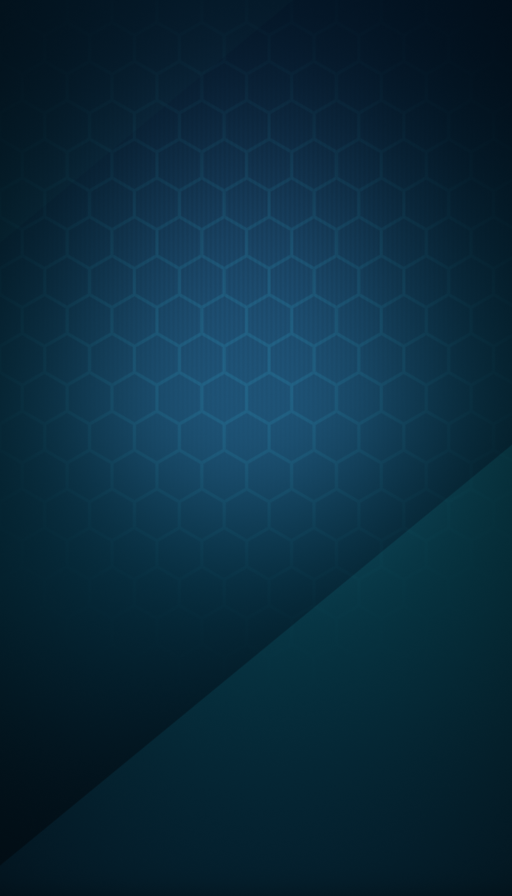
Write a Shadertoy shader that draws this background.

```glsl
const vec3 TOP_COLOR = vec3(0.008, 0.075, 0.135);
const vec3 MIDDLE_COLOR = vec3(0.020, 0.175, 0.240);
const vec3 BOTTOM_COLOR = vec3(0.015, 0.105, 0.165);
const vec3 GLOW_COLOR = vec3(0.100, 0.155, 0.230);
const vec3 LINE_COLOR = vec3(0.015, 0.075, 0.075);
const vec3 BAND_COLOR = vec3(0.006, 0.048, 0.038);

float hash(vec2 p) {
    vec3 q = fract(vec3(p.xyx) * 0.1031);
    q += dot(q, q.yzx + 33.33);
    return fract((q.x + q.y) * q.z);
}

// Soft bell with separate reach to the sides, above and below
float softGlow(vec2 p, vec2 center, vec3 reach) {
    vec2 d = p - center;
    float reachY = d.y > 0.0 ? reach.y : reach.z;
    return exp(-pow(length(d / vec2(reach.x, reachY)), 2.5));
}

// Distance to the nearest wall of a pointy-top hexagon grid, cell width one
float hexWall(vec2 p) {
    vec2 period = vec2(1.0, sqrt(3.0));
    vec2 a = mod(p + 0.5 * period, period) - 0.5 * period;
    vec2 b = mod(p, period) - 0.5 * period;
    vec2 q = abs(dot(a, a) < dot(b, b) ? a : b);
    return 0.5 - max(q.x, dot(q, 0.5 * period));
}

// Signed distance to a sloped line, positive above it
float aboveLine(vec2 p, float height, float slope) {
    return (p.y - height - slope * p.x) / sqrt(1.0 + slope * slope);
}

vec3 ambient(vec2 uv) {
    vec3 c = mix(BOTTOM_COLOR, MIDDLE_COLOR, smoothstep(0.0, 0.42, uv.y));
    c = mix(c, TOP_COLOR, smoothstep(0.50, 1.0, uv.y));
    float side = abs(uv.x - 0.5) * 2.0;
    return c * (1.0 - 0.24 * side * side);
}

void mainImage(out vec4 fragColor, in vec2 fragCoord) {
    vec2 uv = fragCoord / iResolution.xy;
    vec2 p = fragCoord / iResolution.y;
    float pixel = 1.0 / iResolution.y;

    // Backdrop and central light
    vec3 color = ambient(uv);
    color += GLOW_COLOR * softGlow(p, vec2(0.278, 0.575), vec3(0.205, 0.30, 0.175));

    // Lower teal plane, with a faint shadow above its edge
    float lower = aboveLine(p, 0.034, 0.822);
    float plane = smoothstep(pixel, -pixel, lower);
    float planeFade = exp(-max(-lower, 0.0) * 3.0) * smoothstep(-0.15, 0.45, p.x);
    color += BAND_COLOR * plane * planeFade;
    color *= 1.0 - 0.10 * (1.0 - plane) * exp(-max(lower, 0.0) * 14.0);
    color *= 1.0 - 0.28 * (1.0 - plane) * smoothstep(0.40, 0.05, uv.y);

    // Upper left plane
    float upper = aboveLine(p, 0.729, 0.829);
    color += vec3(0.003, 0.013, 0.009) * smoothstep(-pixel, pixel, upper);

    // Fine vertical pinstripes
    float stripes = 0.5 + 0.5 * sin(p.x * 6.28318 / 0.0052);
    float stripeArea = softGlow(p, vec2(0.29, 0.76), vec3(0.22, 0.16, 0.22));
    color *= 1.0 - 0.065 * (stripes - 0.35) * stripeArea;

    // Honeycomb outline
    float cellWidth = 0.0501;
    float wall = hexWall((p - vec2(0.2753, 0.599)) / cellWidth) * cellWidth;
    float outline = smoothstep(0.0018 + pixel, 0.0018 - pixel, wall);
    float lineArea = softGlow(p, vec2(0.275, 0.645), vec3(0.23, 0.26, 0.24));
    color += LINE_COLOR * outline * lineArea * 0.85;

    // Darkened rim and dither
    color *= 1.0 - 0.25 * exp(-p.y * 60.0);
    color += (hash(fragCoord) - 0.5) / 255.0;
    fragColor = vec4(clamp(color, 0.0, 1.0), 1.0);
}
```
